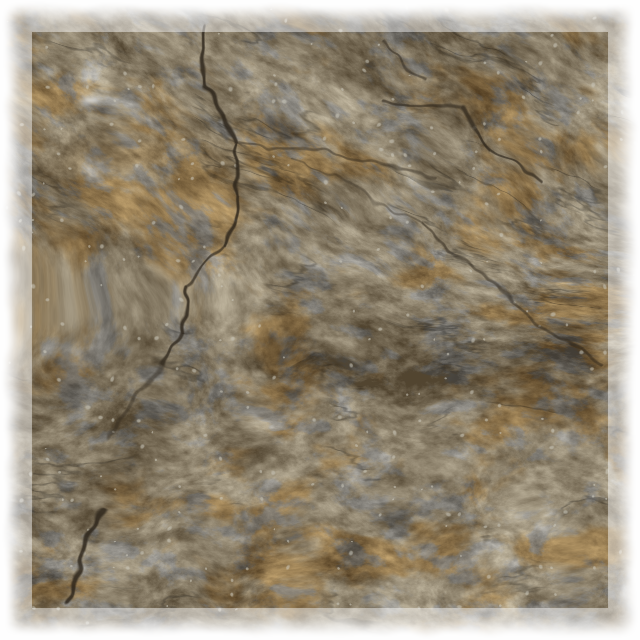
Write a three.js fragment shader that draws this texture.

```glsl
// Weathered brown rock face with branching cracks, in a soft white frame.
varying vec2 vUv;

float hash(vec2 p) {
  return fract(sin(dot(p, vec2(127.1, 311.7))) * 43758.5453);
}

float noise(vec2 p) {
  vec2 i = floor(p), f = fract(p);
  f = f * f * (3.0 - 2.0 * f);
  return mix(mix(hash(i), hash(i + vec2(1.0, 0.0)), f.x),
             mix(hash(i + vec2(0.0, 1.0)), hash(i + vec2(1.0, 1.0)), f.x), f.y);
}

float fbm(vec2 p) {
  float sum = 0.0, amp = 0.5;
  for (int i = 0; i < 5; i++) {
    sum += amp * noise(p);
    p = mat2(1.6, 1.2, -1.2, 1.6) * p + 7.3;
    amp *= 0.56;
  }
  return sum / 1.07;
}

// Dark line from a to b with a soft edge
float crack(vec2 p, vec2 a, vec2 b, float width) {
  vec2 ab = b - a;
  float t = clamp(dot(p - a, ab) / dot(ab, ab), 0.0, 1.0);
  return 1.0 - smoothstep(width * 0.3, width + 0.0022, length(p - a - ab * t));
}

float blob(vec2 p, vec2 center, vec2 size) {
  vec2 q = (p - center) / size;
  return exp(-dot(q, q));
}

float cracks(vec2 p) {
  // Main crack, top to lower left
  float c = crack(p, vec2(0.32, 0.96), vec2(0.325, 0.87), 0.003);
  c = max(c, crack(p, vec2(0.325, 0.87), vec2(0.375, 0.79), 0.004));
  c = max(c, crack(p, vec2(0.375, 0.79), vec2(0.378, 0.69), 0.002));
  c = max(c, crack(p, vec2(0.378, 0.69), vec2(0.345, 0.61), 0.003));
  c = max(c, 0.8 * crack(p, vec2(0.345, 0.61), vec2(0.283, 0.55), 0.002));
  c = max(c, crack(p, vec2(0.283, 0.55), vec2(0.277, 0.486), 0.003));
  c = max(c, 0.9 * crack(p, vec2(0.277, 0.486), vec2(0.247, 0.42), 0.003));
  c = max(c, 0.5 * crack(p, vec2(0.247, 0.42), vec2(0.17, 0.32), 0.003));
  c = max(c, crack(p, vec2(0.163, 0.21), vec2(0.11, 0.05), 0.004));
  // Ledge at the upper right
  c = max(c, 0.6 * crack(p, vec2(0.59, 0.94), vec2(0.66, 0.88), 0.002));
  c = max(c, 0.7 * crack(p, vec2(0.60, 0.85), vec2(0.716, 0.824), 0.002));
  c = max(c, 0.9 * crack(p, vec2(0.716, 0.824), vec2(0.77, 0.76), 0.003));
  c = max(c, 0.8 * crack(p, vec2(0.77, 0.76), vec2(0.84, 0.72), 0.002));
  // Long hairlines falling to the right
  c = max(c, 0.55 * crack(p, vec2(0.38, 0.79), vec2(0.68, 0.725), 0.002));
  c = max(c, 0.4 * crack(p, vec2(0.46, 0.75), vec2(0.65, 0.65), 0.001));
  return max(c, 0.6 * crack(p, vec2(0.65, 0.65), vec2(0.93, 0.44), 0.002));
}

// Small pale mineral specks, one candidate per cell
float specks(vec2 p) {
  vec2 cell = floor(p * 48.0);
  vec2 center = 0.3 + 0.4 * vec2(hash(cell + 3.1), hash(cell + 8.7));
  float size = 0.1 + 0.14 * hash(cell + 5.9);
  float spot = 1.0 - smoothstep(size * 0.3, size, length(fract(p * 48.0) - center));
  return spot * step(0.88, hash(cell));
}

vec3 rock(vec2 p) {
  vec2 wobble = vec2(noise(p * 14.0), noise(p * 14.0 + 31.0)) - 0.5;
  vec2 jitter = vec2(noise(p * 55.0 + 9.0), noise(p * 55.0 + 60.0)) - 0.5;
  vec2 warped = p + 0.028 * wobble + 0.010 * jitter;

  // Bedding tilts down to the right above, and lies flat below
  float tilt = 0.4 * smoothstep(0.4, 0.65, p.y);
  vec2 bed = vec2(p.x, (p.y + tilt * (p.x - 0.5)) * 1.6) + 0.03 * wobble;
  float broad = fbm(bed * 6.0 + 4.0);
  float medium = fbm(bed * 20.0 + 17.0);
  float grain = fbm(bed * 58.0 + 41.0);

  // Broad light and shade
  float tone = 0.5 + 0.75 * (broad - 0.5) + 0.85 * (medium - 0.5) + 0.75 * (grain - 0.5);
  tone += 0.24 * blob(warped, vec2(0.27, 0.67), vec2(0.10, 0.055));
  tone += 0.18 * blob(warped, vec2(0.86, 0.80), vec2(0.09, 0.06));
  tone += 0.15 * blob(warped, vec2(0.46, 0.58), vec2(0.12, 0.07));
  tone += 0.22 * blob(warped, vec2(0.47, 0.15), vec2(0.04, 0.03));
  tone += 0.15 * blob(warped, vec2(0.60, 0.07), vec2(0.20, 0.04));
  tone -= 0.28 * blob(warped, vec2(0.19, 0.32), vec2(0.06, 0.11));
  tone -= 0.24 * blob(warped, vec2(0.65, 0.42), vec2(0.40, 0.04));
  tone -= 0.22 * blob(warped, vec2(0.345, 0.86), vec2(0.03, 0.08));

  // Brown to tan, stained with rust and grey
  vec3 color = mix(vec3(0.32, 0.27, 0.19), vec3(0.74, 0.70, 0.61), clamp(tone, 0.0, 1.15));
  float rust = smoothstep(0.47, 0.68, fbm(bed * 9.0 + 73.0));
  rust += 0.7 * blob(warped, vec2(0.24, 0.75), vec2(0.14, 0.04));
  color *= mix(vec3(1.0), vec3(0.98, 0.87, 0.68), clamp(rust, 0.0, 1.0));
  float gray = smoothstep(0.5, 0.72, fbm(bed * 26.0 + 95.0));
  color = mix(color, vec3(dot(color, vec3(0.33))) + vec3(0.02, 0.02, 0.015), gray * 0.75);

  // Broken seams along the bedding
  float seam = 1.0 - smoothstep(0.0, 0.035, abs(fbm(bed * vec2(5.0, 11.0) + 52.0) - 0.5));
  color *= 1.0 - 0.22 * seam * smoothstep(0.45, 0.65, noise(bed * 11.0 + 20.0));

  color = mix(color, vec3(0.80, 0.79, 0.74), 0.55 * specks(p + 0.006 * jitter));
  color = mix(color, vec3(0.86, 0.86, 0.85), 0.8 * blob(warped, vec2(0.15, 0.85), vec2(0.015, 0.01)));
  return mix(color, vec3(0.17, 0.14, 0.10), 0.82 * cracks(warped));
}

void main() {
  vec2 edge = 0.5 - abs(vUv - 0.5);
  vec2 fade = smoothstep(0.004, 0.042, edge + 0.008 * (noise(vUv * 30.0) - 0.5));
  float inside = smoothstep(0.049, 0.051, min(edge.x, edge.y));
  float cover = mix(0.52 * fade.x * fade.y, 1.0, inside);
  gl_FragColor = vec4(mix(vec3(0.995), rock(vUv), cover), 1.0);
}
```
